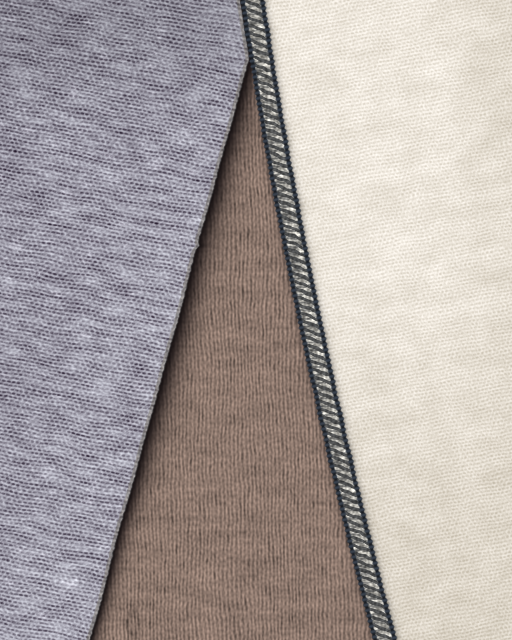
Write a Shadertoy shader that draws this texture.

```glsl
// Grey and cream knit panels parting over ribbed brown jersey, with a dark overlocked seam.
const vec3 GREY_LIGHT = vec3(0.745, 0.745, 0.79);
const vec3 GREY_DARK = vec3(0.44, 0.42, 0.475);
const vec3 BROWN = vec3(0.575, 0.49, 0.445);
const vec3 CREAM = vec3(0.95, 0.925, 0.885);
const vec3 CREAM_SHADE = vec3(0.77, 0.735, 0.67);
const vec3 THREAD = vec3(0.15, 0.17, 0.20);
const vec3 STITCH = vec3(0.27, 0.275, 0.28);
const vec3 SEAM_LIGHT = vec3(0.76, 0.75, 0.72);
const vec3 HEM = vec3(0.48, 0.46, 0.43);
const vec3 SHADOW = vec3(0.075, 0.055, 0.06);
const float SEAM_HALF_WIDTH = 0.0185;
const float STITCH_PITCH = 0.0125;
const float RIB_PITCH = 0.0062;
const vec2 GREY_LOOP = vec2(0.0078, 0.0060);
const vec2 CREAM_LOOP = vec2(0.0062, 0.0058);
const float GREY_SLOPE = -0.20;
const float CREAM_SLOPE = 0.20;
const float HEM_WIDTH = 0.006;
const float GRAIN = 270.0;
const float TAU = 6.2831853;

vec2 gradientAt(vec2 cell) {
    vec3 q = fract(cell.xyx * vec3(0.1031, 0.1030, 0.0973));
    q += dot(q, q.yzx + 33.33);
    float angle = TAU * fract((q.x + q.y) * q.z);
    return vec2(cos(angle), sin(angle));
}

// Gradient noise, roughly -0.7 to 0.7
float noise(vec2 p) {
    vec2 i = floor(p), f = fract(p);
    vec2 w = f * f * f * (f * (f * 6.0 - 15.0) + 10.0);
    vec2 e = vec2(1.0, 0.0);
    float low = mix(dot(gradientAt(i), f), dot(gradientAt(i + e), f - e), w.x);
    float high = mix(dot(gradientAt(i + e.yx), f - e.yx), dot(gradientAt(i + 1.0), f - 1.0), w.x);
    return mix(low, high, w.y);
}

float fbm(vec2 p) {
    float sum = 0.0, gain = 1.0;
    for (int k = 0; k < 4; k++) {
        sum += gain * noise(p);
        p = p * 2.03 + 17.3;
        gain *= 0.55;
    }
    return sum;
}

// Turns the plane so that knit rows climb with the given slope
vec2 alongRows(vec2 p, float slope) {
    return vec2(p.x + slope * p.y, p.y - slope * p.x) * inversesqrt(1.0 + slope * slope);
}

// Staggered loops: 1 in the gap between stitches, 0 on the yarn
float knitGaps(vec2 p, vec2 loopSize) {
    vec2 q = p / loopSize;
    q.x += 0.5 * mod(floor(q.y), 2.0);
    vec2 c = fract(q) - 0.5;
    return 1.0 - smoothstep(0.10, 0.50, length(c * vec2(0.75, 1.1)));
}

float seamCentre(float y) {
    return 0.6016 - 0.2633 * y + 0.0562 * y * y;
}

vec3 greyKnit(vec2 p, float inset) {
    vec2 q = alongRows(p, GREY_SLOPE);
    q += 0.004 * vec2(noise(p * 21.0 + 9.0), noise(p * 18.0));
    float slub = fbm(q * vec2(19.0, 75.0));
    float tone = 0.84 + 0.30 * slub + 0.12 * fbm(p * 6.0) - 0.14 * smoothstep(0.0, 0.35, inset);
    tone -= 0.85 * knitGaps(q, GREY_LOOP) * (0.85 - 0.7 * slub);
    tone += 0.62 * noise(q * GRAIN * vec2(0.7, 1.0));
    vec3 col = mix(GREY_DARK, GREY_LIGHT, tone);
    col += 0.10 * smoothstep(0.30, 0.75, fbm(q * vec2(26.0, 60.0) + 40.0));
    return col * (1.0 - 0.10 * smoothstep(0.75, 1.0, p.y));
}

vec3 brownRib(vec2 p) {
    float bend = 0.008 * noise(p * vec2(9.0, 6.0)) + 0.0022 * noise(p * vec2(50.0, 40.0));
    float rib = (p.x + 0.02 * p.y + bend) / RIB_PITCH;
    float groove = 0.5 + 0.5 * cos(TAU * rib);
    float crack = smoothstep(0.0, 0.5, noise(vec2(floor(rib + 0.5) * 3.7, p.y * 45.0)));
    float shade = 1.07 + 0.10 * fbm(p * vec2(14.0, 45.0));
    shade -= groove * (0.22 + 0.17 * crack);
    shade += 0.24 * noise(p * GRAIN * vec2(1.0, 0.65));
    // Small pulled loop near the lower hem
    float pull = length((p - vec2(0.208, 0.026)) * vec2(1.0, 0.55));
    shade -= 0.28 * exp(-pow((pull - 0.009) / 0.0035, 2.0)) * (0.6 + noise(p * 160.0));
    return BROWN * shade;
}

vec3 creamKnit(vec2 p, float inset) {
    vec2 q = alongRows(p, CREAM_SLOPE) + 0.003 * noise(p * 25.0);
    float mottling = fbm(q * vec2(16.0, 26.0));
    float dim = 0.08 + 0.38 * smoothstep(0.65, 0.0, p.y) + 0.36 * smoothstep(0.66, 0.82, p.x) * p.y;
    dim += -0.26 * mottling + 0.40 * (knitGaps(q, CREAM_LOOP) - 0.3) + 0.42 * noise(q * GRAIN);
    vec3 col = mix(CREAM, CREAM_SHADE, dim);
    return col * (1.0 - 0.38 * exp(-inset / 0.004));
}

// u runs across the seam from -1 to 1; v counts stitches along it
vec3 overlock(float u, float v, vec2 p) {
    float wobble = 0.22 * noise(p * 90.0);
    float slant = abs(fract(v + 0.95 * u + wobble) - 0.5);
    float back = abs(fract(v + 0.25 * u - wobble + 0.3) - 0.5);
    float thread = 1.0 - smoothstep(0.15, 0.33, slant);
    thread = max(thread, 0.6 * (1.0 - smoothstep(0.06, 0.22, back)));
    float bead = 0.5 + 0.5 * cos(TAU * v * 1.5);
    float rail = smoothstep(0.62, 0.82, abs(u) + 0.14 * bead);
    vec3 ground = SEAM_LIGHT * (0.92 + 0.5 * noise(p * 75.0));
    vec3 col = mix(ground, STITCH, thread * 0.92) * (1.0 + 0.5 * noise(p * 220.0));
    return mix(col, THREAD * (0.7 + 0.8 * bead), rail);
}

void mainImage(out vec4 fragColor, in vec2 fragCoord) {
    vec2 p = fragCoord / iResolution.y;
    float aa = 1.0 / iResolution.y;

    // Layout: signed horizontal distances from the seam and the grey fold
    float across = p.x - seamCentre(p.y);
    float v = (p.y - 0.23 * across) / STITCH_PITCH;
    float halfWidth = SEAM_HALF_WIDTH + 0.001 * cos(TAU * v * 1.5) + 0.002 * noise(vec2(p.y * 30.0, 2.0));
    float foldX = 0.141 + 0.274 * p.y + 0.003 * noise(vec2(p.y * 9.0, 5.0));
    foldX += 0.0015 * noise(vec2(p.y * 150.0, 8.0)) + 0.003 * exp(-pow((p.y - 0.616) / 0.005, 2.0));
    foldX = min(foldX, seamCentre(p.y) - SEAM_HALF_WIDTH);
    float fold = p.x - foldX;

    // Brown layer under the cast shadows
    float shadowWidth = 0.011 + 0.010 * smoothstep(0.0, 0.4, p.y);
    float shadow = 0.97 * exp(-pow(max(fold, 0.0) / shadowWidth, 1.3));
    shadow = max(shadow, 0.35 * exp(-max(-across - halfWidth, 0.0) / 0.004));
    vec3 col = mix(brownRib(p), SHADOW, shadow);

    // Grey panel with its rolled hem
    vec3 grey = greyKnit(p, -fold);
    float hem = smoothstep(-HEM_WIDTH - 0.002, -HEM_WIDTH + 0.001, fold);
    grey = mix(grey, HEM * (1.0 + 0.7 * noise(p * 190.0)), 0.6 * hem);
    grey *= 1.0 - 0.5 * smoothstep(-0.0025, 0.0, fold);
    col = mix(col, grey, 1.0 - smoothstep(-aa, aa, fold));

    // Cream panel and the seam over its edge
    col = mix(col, creamKnit(p, max(across - halfWidth, 0.0)), smoothstep(-aa, aa, across));
    vec3 seam = overlock(across / halfWidth, v, p);
    col = mix(col, seam, 1.0 - smoothstep(-aa, aa, abs(across) - halfWidth));
    fragColor = vec4(clamp(col, 0.0, 1.0), 1.0);
}
```
